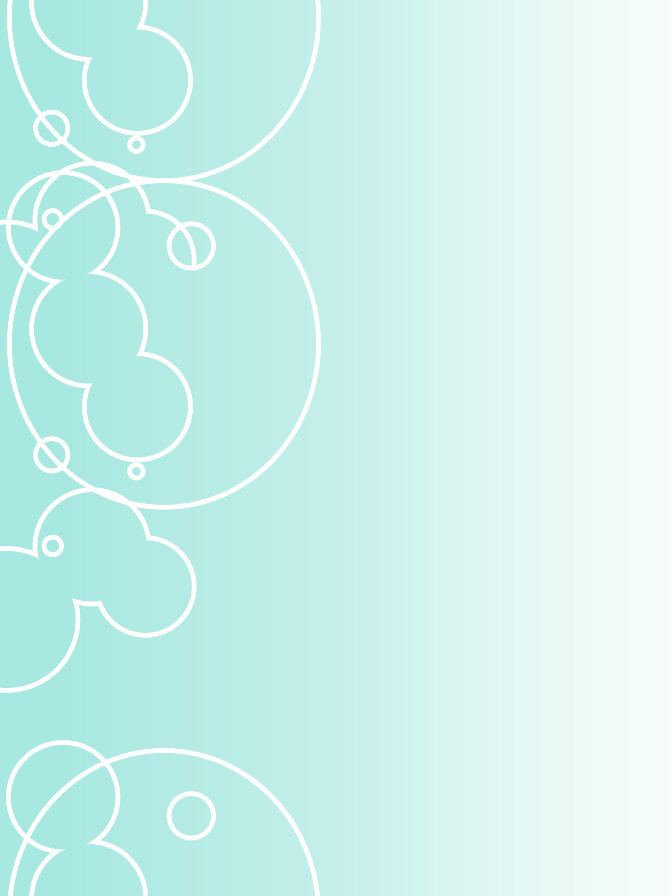
Reproduce this background procedurally as a WebGL 1 fragment shader.

```glsl
precision highp float;
// Mint to white horizontal gradient with white outlined bubbles and clouds down the left side.

uniform vec2 u_resolution;

const float SPAN = 100.0;        // canvas width in drawing units
const float HALF_STROKE = 0.36;
const float TOP_CENTER = 130.75; // height of the uppermost motif
const float SPACING = 48.6;      // distance between motifs
const float LAST_GAP = 36.2;     // extra distance before the lowest motif
const float TOP_CUT = 93.4;      // the uppermost motif ends here

const vec3 MINT = vec3(0.655, 0.910, 0.880);
const vec3 AQUA = vec3(0.775, 0.937, 0.918);
const vec3 PALE = vec3(0.925, 0.980, 0.970);
const vec3 FROST = vec3(0.965, 0.992, 0.988);

float ramp(float a, float b, float x) {
  return clamp((x - a) / (b - a), 0.0, 1.0);
}

vec3 background(float x) {
  vec3 color = mix(MINT, AQUA, ramp(0.08, 0.5, x));
  color = mix(color, PALE, ramp(0.5, 0.85, x));
  return mix(color, FROST, ramp(0.85, 1.0, x));
}

float circle(vec2 p, vec2 center, float radius) {
  return length(p - center) - radius;
}

float ellipse(vec2 p, vec2 center, vec2 radii) {
  vec2 q = (p - center) / radii;
  float k = length(q);
  return k * (k - 1.0) / max(length(q / radii), 0.0001);
}

float outline(float d) {
  return abs(d) - HALF_STROKE;
}

// Three circles merged into one silhouette
float merged(float a, float b, float c) {
  return min(a, min(b, c));
}

// Signed distance to the strokes of one motif
float motif(vec2 p) {
  float d = outline(ellipse(p, vec2(24.4, 0.0), vec2(23.0, 24.3)));

  float chain = merged(circle(p, vec2(9.4, 17.35), 8.15),
                       circle(p, vec2(13.2, 2.25), 8.5),
                       circle(p, vec2(20.45, -9.35), 7.9));
  float cloud = merged(circle(p, vec2(13.7, -30.2), 8.5),
                       circle(p, vec2(21.65, -36.1), 7.25),
                       circle(p, vec2(1.05, -41.0), 10.55));
  d = min(d, min(outline(chain), outline(cloud)));

  // Small bubbles
  d = min(d, outline(circle(p, vec2(28.47, 14.58), 3.3)));
  d = min(d, outline(circle(p, vec2(7.7, -16.5), 2.4)));
  d = min(d, outline(circle(p, vec2(20.3, -18.95), 1.0)));
  return min(d, outline(circle(p, vec2(7.85, -30.05), 1.3)));
}

void main() {
  float unit = SPAN / u_resolution.x;
  vec2 p = gl_FragCoord.xy * unit;

  // Stack of motifs, the first one cut off at its lower edge
  float strokes = SPAN;
  for (int i = 0; i < 3; i++) {
    float row = float(i);
    float center = TOP_CENTER - SPACING * row - LAST_GAP * step(1.5, row);
    float d = motif(p - vec2(0.0, center));
    if (i == 0) d = max(d, TOP_CUT - p.y);
    strokes = min(strokes, d);
  }

  float ink = 1.0 - smoothstep(-0.5 * unit, 0.5 * unit, strokes);
  vec3 color = mix(background(p.x / SPAN), vec3(1.0), ink);
  gl_FragColor = vec4(color, 1.0);
}
```
